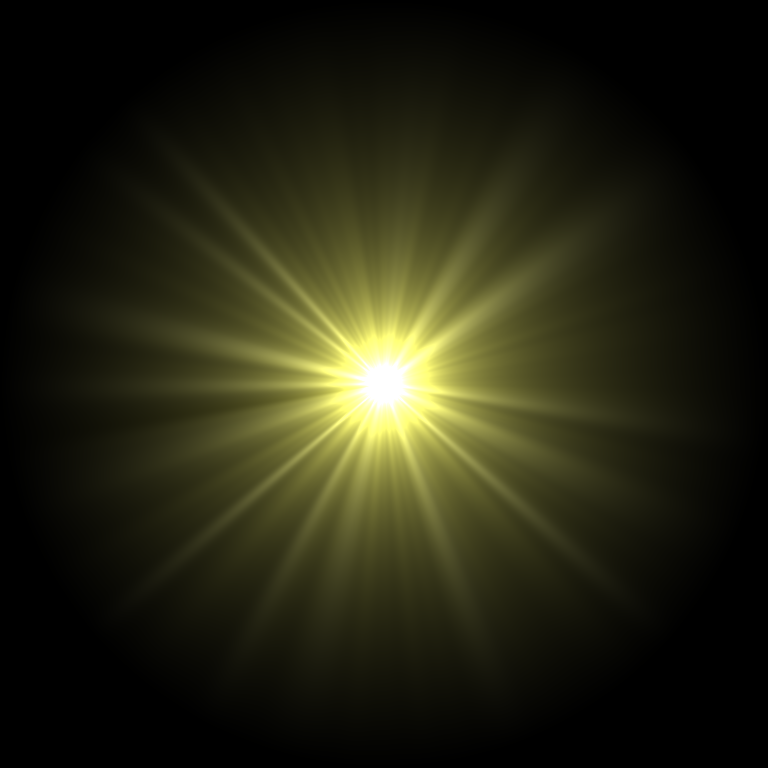
Write a Shadertoy shader that draws this background.

```glsl
// A yellow star burst on black: a radial glow that saturates to a white core,
// multiplied by soft angular beams and by faint streaks of periodic gradient
// noise. Every beam shares the same falloff, so all fade out at one radius.

#define GLOW_COLOR  vec3(1.0, 0.99, 0.46)
#define BEAM_COLOR  vec3(1.0, 1.0, 0.7)
#define GLOW_RADIUS 0.5    // distance at which the light ends
#define CORE_GAIN   0.042  // weight of the steep inverse falloff
#define HALO_GAIN   0.215  // weight of the wide logarithmic falloff
#define BASE_LEVEL  0.94   // light between the beams
#define BEAM_GAIN   0.46
#define BEAM_INNER  0.65   // share of the beam strength near the core
#define STREAK_GAIN 0.24

const float TAU = 6.2831853;
const int BEAM_COUNT = 16;

// Direction in degrees, half width in degrees, strength (negative darkens)
const vec3 BEAMS[BEAM_COUNT] = vec3[BEAM_COUNT](
    vec3( 36.0, 6.0, 0.9), vec3( 58.0, 4.5, 0.7), vec3( 84.0, 5.5, 0.3),
    vec3(132.5, 2.2, 0.8), vec3(142.0, 2.6, 0.6), vec3(166.0, 4.0, 0.8),
    vec3(180.5, 2.8, 0.6), vec3(188.5, 2.5,-0.4), vec3(198.0, 6.0, 0.5),
    vec3(220.5, 2.0, 0.9), vec3(242.0, 2.8, 0.6), vec3(256.5, 4.0, 0.5),
    vec3(291.0, 4.2, 0.7), vec3(318.5, 2.4, 0.9), vec3(335.0, 7.0, 0.5),
    vec3(352.0, 3.5, 0.6));

// Random slope in -1..1 for a lattice cell
float slope(float cell) {
    return 2.0 * fract(sin(cell * 127.1 + 3.7) * 4375.85) - 1.0;
}

// One-dimensional gradient noise that closes after one full turn
float angularNoise(float turn, float cells) {
    float x = turn * cells;
    float i = floor(x);
    float f = x - i;
    float blend = f * f * f * (f * (f * 6.0 - 15.0) + 10.0);
    float left = slope(mod(i, cells)) * f;
    float right = slope(mod(i + 1.0, cells)) * (f - 1.0);
    return mix(left, right, blend);
}

// Sum of the smooth beams in a given direction
float beamLight(float turn) {
    float light = 0.0;
    for (int i = 0; i < BEAM_COUNT; i++) {
        vec3 beam = BEAMS[i];
        float offset = fract(turn - beam.x / 360.0 + 0.5) - 0.5;
        float x = offset * 360.0 / beam.y;
        light += beam.z * exp(-x * x);
    }
    return light;
}

// Brightness of the glow, reaching zero at GLOW_RADIUS
float radialGlow(float radius) {
    float r = clamp(radius, 0.004, GLOW_RADIUS);
    float core = 1.0 / r - 1.0 / GLOW_RADIUS;
    float halo = log(GLOW_RADIUS / r);
    return CORE_GAIN * core + HALO_GAIN * halo;
}

void mainImage(out vec4 fragColor, in vec2 fragCoord) {
    // Centred polar coordinates; the small shift keeps atan defined
    float size = min(iResolution.x, iResolution.y);
    vec2 p = (fragCoord - 0.5 * iResolution.xy) / size + 1e-5;
    float radius = length(p);
    float turn = fract(atan(p.y, p.x) / TAU);

    // Faint streaks in two octaves
    float streaks = angularNoise(turn, 40.0) + 0.45 * angularNoise(turn, 84.0);

    // Paler beams over the saturated glow, strongest away from the core
    float beamFade = mix(BEAM_INNER, 1.0, smoothstep(0.03, 0.22, radius));
    vec3 light = GLOW_COLOR * (BASE_LEVEL + STREAK_GAIN * streaks)
               + BEAM_COLOR * BEAM_GAIN * beamFade * beamLight(turn);
    vec3 color = light * radialGlow(radius);

    fragColor = vec4(clamp(color, 0.0, 1.0), 1.0);
}
```
